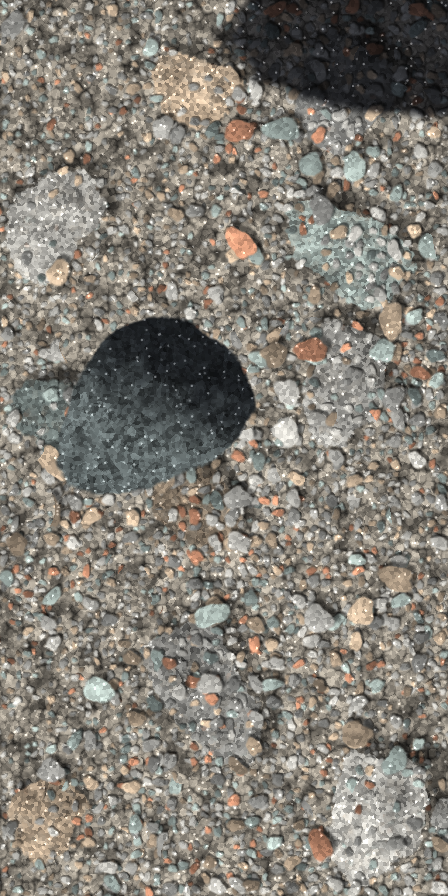
A Shadertoy shader for this texture:

```glsl
// Sunlit gravel: sand, scattered pebbles, half-buried rocks and a dark boulder, with shadows falling up and right.

vec2 hash2(vec2 p) {
    vec3 q = fract(p.xyx * vec3(.1031, .1030, .0973));
    q += dot(q, q.yzx + 33.33);
    return fract((q.xx + q.yz) * q.zy);
}

// Cellular noise: distance to the nearest grain and that grain's tone
vec2 grains(vec2 p) {
    vec2 cell = floor(p), nearest = vec2(9., 0.);
    for (int y = -1; y <= 1; y++)
    for (int x = -1; x <= 1; x++) {
        vec2 id = cell + vec2(x, y);
        float d = length(id + hash2(id) - p);
        if (d < nearest.x) nearest = vec2(d, hash2(id + 41.).x);
    }
    return nearest;
}

// Layered sines, roughly -1 to 1
float waves(vec2 p) {
    float sum = 0., amp = .5;
    for (int i = 0; i < 5; i++) {
        p = mat2(.8, -.6, .6, .8) * p * 1.8 + 1.3;
        sum += amp * sin(p.x + 1.4 * sin(p.y));
        amp *= .62;
    }
    return sum;
}

// Lumpy, slightly boxy stone of about unit radius; negative inside
float outline(vec2 q, vec2 seed) {
    float turn = 6.28 * seed.x;
    q = mat2(cos(turn), -sin(turn), sin(turn), cos(turn)) * q;
    q.y *= 1.05 + .55 * seed.y;
    float a = atan(q.y, q.x);
    float r = pow(dot(pow(abs(q), vec2(2.6)), vec2(1)), 1. / 2.6);
    return r - .95 - .10 * sin(2. * a + 40. * seed.y) - .08 * sin(3. * a + 50. * seed.x)
             - .04 * sin(5. * a + 70. * seed.y);
}

// Mostly greys, some tan, rust and blue-green
vec3 stoneColor(vec2 seed) {
    vec3 c = mix(vec3(.46, .46, .45), vec3(.84, .83, .80), seed.x);
    if (seed.y > .92) return c * vec3(1.08, .78, .64);
    if (seed.y > .74) return c * vec3(1.06, .95, .84);
    if (seed.y < .2) return c * vec3(.88, .96, .96);
    return c;
}

// One jittered layer of stones, each with its own shadow
vec3 scatter(vec3 col, vec2 uv, float count, float density, float relief, float speckle) {
    vec2 p = uv * count, cell = floor(p);
    float rough = .07 * waves(uv * 45.);
    for (int y = -1; y <= 1; y++)
    for (int x = -1; x <= 1; x++) {
        vec2 id = cell + vec2(x, y);
        vec2 place = hash2(id + count), shape = hash2(id + count + 17.), tint = hash2(id + count + 59.);
        if (hash2(id + count + 83.).x > density) continue;
        float radius = mix(.28, .52, shape.y);
        vec2 q = (p - id - .3 - .4 * place) / radius;
        float d = outline(q, shape) + rough;
        float shadow = outline(q - vec2(.22, .28), shape) + rough;
        float soft = .004 * count / radius;
        col *= 1. - relief * smoothstep(.2, -.15, shadow);
        float light = 1. - .13 * dot(q, vec2(.6, .8)) + speckle;
        col = mix(col, stoneColor(tint) * light, 1. - smoothstep(-soft, soft, d));
    }
    return col;
}

void mainImage(out vec4 fragColor, in vec2 fragCoord) {
    vec2 uv = fragCoord / iResolution.x;
    vec2 sand = grains(uv * 62.), fine = grains(uv * 130.);
    float drift = waves(uv * 2.3 + 4.);
    float mottle = waves(uv * 24.);

    // Sand with dark pits between the grains
    vec3 col = vec3(.63, .60, .55) * (.62 + .42 * sand.y + .36 * fine.y + .07 * drift);
    col *= 1. - .5 * smoothstep(.45, .95, sand.x);
    col *= 1. - .4 * smoothstep(.3, -.9, mottle);

    // Small gravel, flush rocks, then loose pebbles gathered in drifts
    float speckle = .3 * (fine.y - .5) + .1 * mottle;
    float crowd = smoothstep(-.6, .7, drift + .7 * (uv.x - .5));
    col = scatter(col, uv, 58., .45, .4, speckle);
    vec3 rocks = scatter(col, uv, 3.1, .55, .42, 1.5 * speckle - .12 + .1 * waves(uv * 9.));
    col = mix(rocks, col, .25 * smoothstep(.5, .9, sand.y));
    col = scatter(col, uv, 38., mix(.15, .6, crowd), .45, speckle);
    col = scatter(col, uv, 22., mix(.08, .5, crowd), .5, speckle);
    col = scatter(col, uv, 12., mix(.04, .25, crowd), .5, speckle);

    // Dark boulder, lit on its lower left side
    vec2 center = vec2(.34, 1.09);
    vec2 b = mat2(.82, -.57, .57, .82) * (uv - center) / vec2(.23, .175);
    float rim = length(b) - 1. + .09 * sin(3. * atan(b.y, b.x) + 1.) + .03 * mottle;
    float shade = smoothstep(-.35, .45, dot(uv - center, vec2(1.6, 3.2)) + .1 * mottle);
    vec3 boulder = mix(vec3(.34, .37, .37), vec3(.10, .11, .12), shade);
    boulder *= .55 + .55 * sand.y + .5 * fine.y;
    col = mix(col, boulder, 1. - smoothstep(-.025, .025, rim));

    // Broad shadow over the top right corner
    float shadowRim = length((uv - vec2(.92, 1.95)) / vec2(.4, .21)) - 1. + .1 * waves(uv * 8.);
    col *= mix(vec3(.27, .28, .31), vec3(1), smoothstep(-.08, .08, shadowRim));

    // Bright mineral glints
    col += .3 * smoothstep(.94, .98, fine.y) * (1. - smoothstep(.15, .5, fine.x));
    fragColor = vec4(clamp(col, 0., 1.), 1.);
}
```
